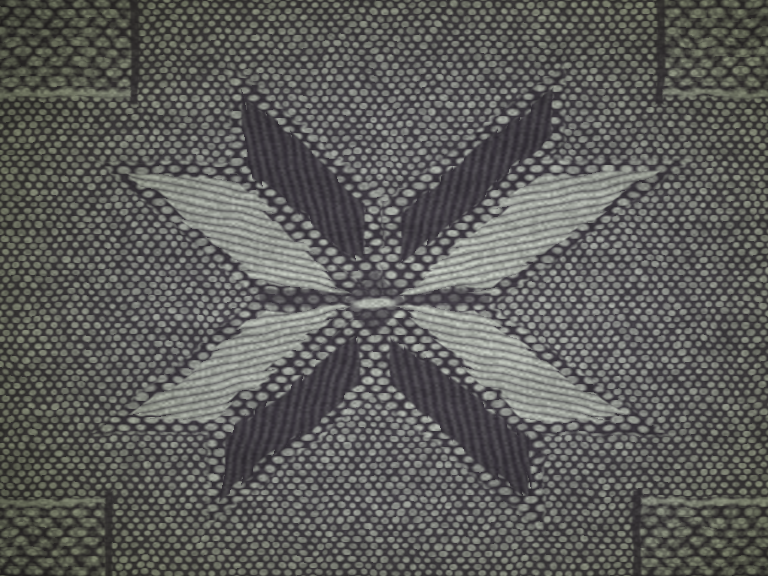
Write a Shadertoy shader that draws this texture.

```glsl
const vec3 DARK_WOOL = vec3(0.225, 0.207, 0.225);
const vec3 LIGHT_WOOL = vec3(0.655, 0.667, 0.605);
const vec3 MIDDLE_TINT = vec3(0.98, 0.99, 1.04);
const vec3 CORNER_TINT = vec3(0.99, 1.02, 0.92);
const vec2 STAR_CENTER = vec2(0.651, 0.474);
const vec2 FINE_PITCH = vec2(0.0188, 0.0116);
const vec2 COARSE_PITCH = vec2(0.0300, 0.0140);
const vec2 CHECK_PITCH = vec2(0.0390, 0.0170);
const float LIGHT_THREAD = 0.0135;
const float DARK_THREAD = 0.0165;
const float LIGHT_SLOPE = 0.20;
const float DARK_SLOPE = 0.22;
const float VIGNETTE = 0.86;

float hash(vec2 p) {
    vec3 q = fract(p.xyx * vec3(0.1031, 0.1030, 0.0973));
    q += dot(q, q.yzx + 33.33);
    return fract((q.x + q.y) * q.z);
}

float noise(vec2 p) {
    vec2 i = floor(p), f = fract(p);
    f = f * f * (3.0 - 2.0 * f);
    return mix(mix(hash(i), hash(i + vec2(1, 0)), f.x),
               mix(hash(i + vec2(0, 1)), hash(i + vec2(1, 1)), f.x), f.y);
}

// Staggered short stitches: 1 on a light stitch, 0 on the ground
float weave(vec2 p, vec2 pitch) {
    vec2 q = p / pitch;
    q.x += 0.5 * mod(floor(q.y), 2.0);
    vec2 id = floor(q), f = fract(q) - 0.5;
    f += 0.14 * (vec2(hash(id), hash(id + 31.0)) - 0.5);
    float size = 0.42 + 0.14 * (hash(id + 71.0) - 0.5);
    float bright = 0.84 + 0.32 * hash(id + 113.0);
    return bright * smoothstep(size + 0.16, size - 0.20, length(f * vec2(1.22, 0.92)));
}

// Slanted slab: each end holds (position, lower bound, upper bound)
float slab(vec2 p, vec3 a, vec3 b) {
    float t = (p.x - a.x) / (b.x - a.x);
    vec2 bound = mix(a.yz, b.yz, t);
    float ends = max(a.x - p.x, p.x - b.x);
    return max(ends, 0.75 * max(bound.x - p.y, p.y - bound.y));
}

float darkPetals(vec2 p) {
    float d = slab(p, vec3(-0.226, 0.234, 0.361), vec3(-0.014, 0.061, 0.174));
    d = min(d, slab(p, vec3(0.040, 0.061, 0.158), vec3(0.304, 0.292, 0.361)));
    d = min(d, slab(p, vec3(-0.266, -0.333, -0.233), vec3(-0.023, -0.142, -0.052)));
    return min(d, slab(p, vec3(0.021, -0.142, -0.052), vec3(0.266, -0.342, -0.238)));
}

float lightPetals(vec2 p) {
    vec2 q = p.yx;
    float d = slab(q, vec3(0.023, -0.182, -0.052), vec3(0.220, -0.417, -0.243));
    d = min(d, slab(q, vec3(0.019, 0.052, 0.200), vec3(0.222, 0.286, 0.477)));
    d = min(d, slab(q, vec3(-0.200, -0.425, -0.278), vec3(-0.009, -0.191, -0.052)));
    return min(d, slab(q, vec3(-0.203, 0.260, 0.439), vec3(-0.009, 0.043, 0.174)));
}

// Signed offsets from the inner edges of the nearest corner block
vec2 cornerEdges(vec2 p) {
    bool left = p.x < 0.66, top = p.y > 0.5;
    float ex = left ? (top ? 0.234 : 0.188) : (top ? 1.146 : 1.106);
    float ey = top ? 0.830 : 0.136;
    return vec2(left ? p.x - ex : ex - p.x, top ? ey - p.y : p.y - ey);
}

float cover(float d) { return smoothstep(0.003, -0.003, d); }

void mainImage(out vec4 fragColor, in vec2 fragCoord) {
    vec2 uv = fragCoord / iResolution.y;
    vec2 wobble = vec2(noise(uv * 24.0), noise(uv * 24.0 + 57.0)) - 0.5;
    vec2 p = uv + 0.006 * wobble;
    vec2 s = p - STAR_CENTER;

    // Thread coordinates and ragged petal ends
    float lightRow = (s.y - sign(s.y) * LIGHT_SLOPE * abs(s.x)) / LIGHT_THREAD;
    float darkRow = (s.x - sign(s.x * s.y) * DARK_SLOPE * s.y) / DARK_THREAD;
    float lightEdge = lightPetals(s), darkEdge = darkPetals(s);
    float lightD = lightEdge + 0.018 * (hash(vec2(floor(lightRow), 3.0)) - 0.5);
    float darkD = darkEdge + 0.012 * (hash(vec2(floor(darkRow), 9.0)) - 0.5);

    // Ground cloth, with longer stitches around the star
    float nearStar = smoothstep(0.032, 0.020, min(lightEdge, darkEdge));
    float fine = weave(p, FINE_PITCH);
    float wool = mix(0.07 + 0.72 * fine, 0.86 * weave(s, COARSE_PITCH), nearStar);

    // Checked corner blocks with a dark side and a bright looped hem
    vec2 e = cornerEdges(p);
    float check = weave(p, CHECK_PITCH);
    float blockWool = mix(0.28 * fine, 0.62 + 0.34 * fine, clamp(check, 0.0, 1.0));
    wool = mix(wool, blockWool, cover(max(e.x, e.y)));
    wool *= 1.0 - 0.85 * cover(max(abs(e.x) - 0.007, e.y - 0.012));
    float hem = abs(e.y + 0.007 + 0.007 * (noise(p * 40.0) - 0.5)) - 0.004;
    wool = mix(wool, 0.95, 0.85 * cover(max(hem, e.x + 0.006)));

    // Dark heart, side wedges and the bright stitch across the middle
    float wedge = max(abs(s.y - 0.009) - 0.014, abs(abs(s.x) - 0.125) - 0.075);
    float heart = 0.7 * (abs(s.x) + abs(s.y) - 0.058);
    wool *= 1.0 - 0.6 * cover(min(wedge, heart));
    wool = mix(wool, 0.95, cover(length(s * vec2(0.24, 1.0)) - 0.009));

    // Long petal threads
    float darkRidge = 0.5 + 0.5 * cos(6.2832 * (fract(darkRow) - 0.5));
    float lightRidge = sqrt(0.5 + 0.5 * cos(6.2832 * (fract(lightRow) - 0.5)));
    wool = mix(wool, -0.04 + 0.20 * darkRidge, cover(darkD));
    wool = mix(wool, 0.46 + 0.60 * lightRidge, cover(lightD));

    // Wool fibres and uneven rows
    float fibre = noise(uv * vec2(190.0, 260.0)) - 0.5;
    float rows = noise(uv * vec2(3.0, 38.0)) - 0.5;
    vec3 color = mix(DARK_WOOL, LIGHT_WOOL, wool) * (1.0 + 0.24 * fibre + 0.10 * rows);

    // Uneven daylight, dimmest in the corners
    vec2 fromMiddle = (uv - vec2(0.72, 0.48)) * vec2(0.82, 1.0);
    float falloff = dot(fromMiddle, fromMiddle);
    color *= 1.07 - VIGNETTE * falloff;
    color *= mix(MIDDLE_TINT, CORNER_TINT, smoothstep(0.08, 0.45, falloff));
    fragColor = vec4(clamp(color, 0.0, 1.0), 1.0);
}
```
